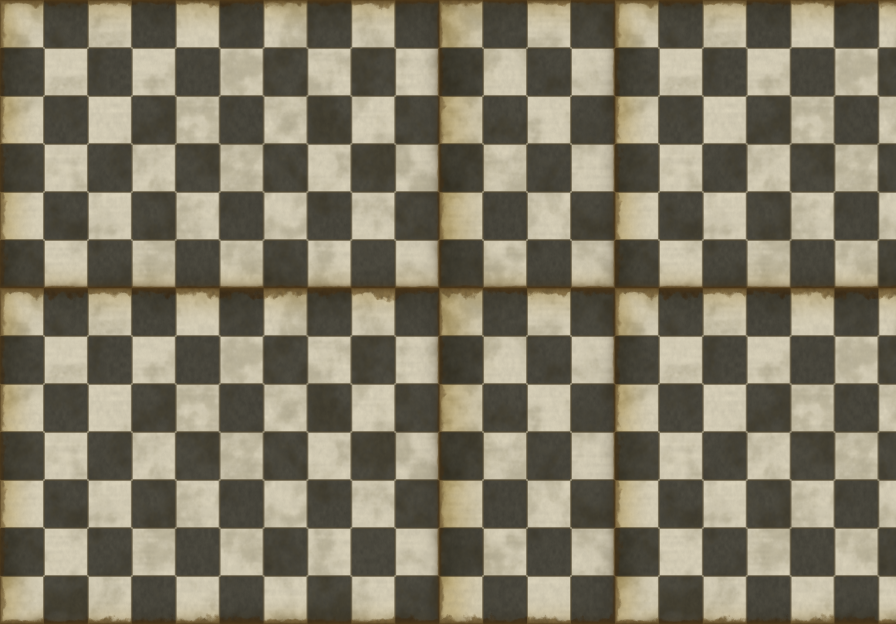
A Shadertoy shader for this pattern:

```glsl
#define TILES vec2(20.4, 13.0)
#define SEAM_X1 10.0
#define SEAM_X2 14.0
#define SEAM_Y 7.0
#define GROUT_WIDTH 0.045
#define CREAM vec3(0.82, 0.79, 0.70)
#define CREAM_WORN vec3(0.66, 0.63, 0.53)
#define CHARCOAL vec3(0.285, 0.275, 0.235)
#define CHARCOAL_WORN vec3(0.23, 0.21, 0.15)
#define STAIN vec3(0.45, 0.37, 0.22)
#define STAIN_DARK vec3(0.23, 0.17, 0.09)

const float PI = 3.14159265;

float hash(vec2 p) {
    vec3 q = fract(p.xyx * 0.1031);
    q += dot(q, q.yzx + 33.33);
    return fract((q.x + q.y) * q.z);
}

float noise(vec2 p) {
    vec2 i = floor(p), f = fract(p);
    f = f * f * (3.0 - 2.0 * f);
    return mix(mix(hash(i), hash(i + vec2(1, 0)), f.x),
               mix(hash(i + vec2(0, 1)), hash(i + vec2(1, 1)), f.x), f.y);
}

float fbm(vec2 p) {
    float sum = 0.0, amp = 0.5;
    for (int i = 0; i < 5; i++) {
        sum += amp * noise(p);
        p = mat2(1.6, 1.2, -1.2, 1.6) * p + 7.3;
        amp *= 0.5;
    }
    return sum / 0.97;
}

// Soft, torn stain running in from an edge
float raggedStain(float dist, float reach, float rough) {
    float limit = reach * (0.15 + 1.7 * rough * rough);
    return 1.0 - smoothstep(limit * 0.55, limit + 0.03, dist);
}

void mainImage(out vec4 fragColor, in vec2 fragCoord) {
    vec2 p = fragCoord / iResolution.xy * TILES;
    vec2 pixel = TILES / iResolution.xy;

    // Printed panels: left edge, right edge and top/bottom
    float left = p.x < SEAM_X1 ? 0.0 : (p.x < SEAM_X2 ? SEAM_X1 : SEAM_X2);
    float right = p.x < SEAM_X1 ? SEAM_X1 : (p.x < SEAM_X2 ? SEAM_X2 : SEAM_X2 + 10.0);
    bool upper = p.y > SEAM_Y;
    float bottom = upper ? SEAM_Y : 0.0;
    float top = upper ? TILES.y : SEAM_Y;
    bool middle = left == SEAM_X1;
    vec2 local = p - vec2(left, top) + vec2(middle ? 57.0 : 20.0, 40.0);

    // Checkerboard with smooth edges
    vec2 side = clamp(2.0 * sin(PI * p) / (PI * pixel), -1.0, 1.0);
    float light = 0.5 + 0.5 * side.x * side.y;

    // Mottling, paper grain and tone of each tile
    vec2 tile = floor(local + 0.001);
    float cloud = fbm(local * 2.3);
    float grain = fbm(local * vec2(13.0, 10.0) + 3.0);
    float tone = hash(tile) - 0.5;
    float streak = noise(local * vec2(1.5, 16.0));
    float wear = smoothstep(0.42, 0.82, cloud + 0.20 * tone + 0.25 * (grain - 0.5));
    vec3 cream = mix(CREAM, CREAM_WORN, wear * 0.65);
    cream *= 1.0 + 0.09 * (grain - 0.5) + 0.035 * (streak - 0.5);
    vec3 charcoal = mix(CHARCOAL, CHARCOAL_WORN, wear * 0.6);
    charcoal *= 1.0 + 0.22 * (grain - 0.5) + 0.06 * tone;

    // Grout lines
    vec2 toLine = abs(fract(p + 0.5) - 0.5);
    vec2 onLine = 1.0 - smoothstep(0.5 * GROUT_WIDTH - 0.5 * pixel,
                                   0.5 * GROUT_WIDTH + 0.5 * pixel, toLine);
    float grout = max(onLine.x, onLine.y);
    vec3 color = mix(charcoal, cream, light);
    color = mix(color, vec3(0.34, 0.30, 0.21), 0.65 * grout);
    color = mix(color, CREAM_WORN, 0.6 * onLine.x * onLine.y);

    // Yellowing and shade beside the panel edges
    float dl = p.x - left, dr = right - p.x;
    float dt = top - p.y, db = p.y - bottom;
    float glow = exp(-dl * dl * (middle ? 2.2 : 4.5));
    glow = max(glow, 0.75 * exp(-dt * dt * 6.0));
    glow = max(glow, 0.45 * exp(-db * db * 10.0));
    glow *= 0.55 + 0.7 * cloud;
    vec3 yellowed = mix(vec3(0.78, 0.77, 0.70), vec3(0.88, 0.82, 0.64), light);
    color *= mix(vec3(1.0), yellowed, clamp(glow, 0.0, 1.0));
    color *= 1.0 - 0.14 * exp(-dr * 5.0);

    // Ragged brown stains
    float rough = fbm(local * 5.0 + 11.0);
    float stain = raggedStain(dl, middle ? 0.13 : 0.17, rough) * 0.75;
    stain = max(stain, raggedStain(dt, upper ? 0.16 : 0.27, rough));
    stain = max(stain, raggedStain(db, upper ? 0.04 : 0.18, rough));
    stain = max(stain, raggedStain(dr, 0.04, rough) * 0.7);
    vec3 stainColor = mix(STAIN_DARK, STAIN, light) * (0.82 + 0.4 * grain);
    color = mix(color, stainColor, 0.85 * stain);

    // Dark burn along the panel joints
    float joint = max(0.75 * exp(-min(dt, db) * 16.0), 0.5 * exp(-min(dl, dr) * 18.0));
    color = mix(color, vec3(0.32, 0.23, 0.10), joint);

    fragColor = vec4(clamp(color, 0.0, 1.0), 1.0);
}
```
